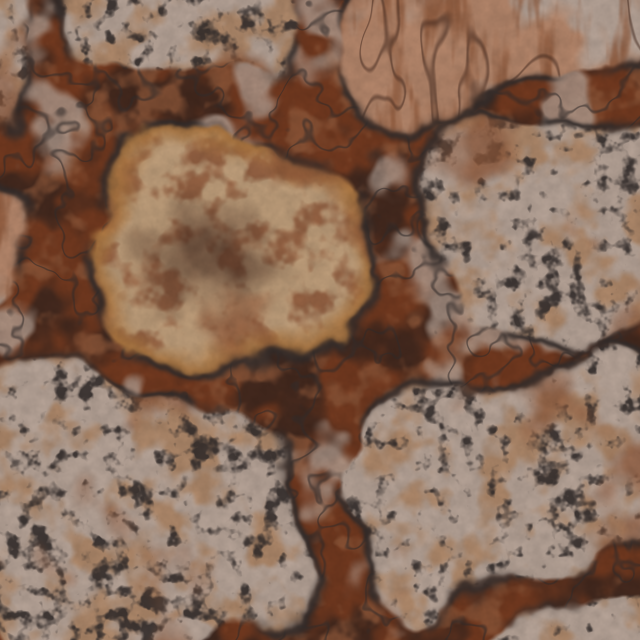
Reproduce this texture procedurally as a WebGL 1 fragment shader.

```glsl
precision highp float;

// A thin section of weathered rock: large rounded grains in a rusty matrix.
// Grains are warped, staggered Voronoi cells with rounded borders; each kind
// of grain gets its own noise texture, then dark rims and cracks go on top.

uniform vec2 u_resolution;

const vec2 GRAIN_SIZE = vec2(0.55, 0.42);

const vec3 PALE_GREY = vec3(0.67, 0.60, 0.555);
const vec3 WARM_TAN = vec3(0.64, 0.50, 0.39);
const vec3 PINK = vec3(0.66, 0.49, 0.39);
const vec3 CREAM = vec3(0.70, 0.58, 0.45);
const vec3 GOLD = vec3(0.64, 0.44, 0.24);
const vec3 SIENNA = vec3(0.52, 0.32, 0.21);
const vec3 RUST = vec3(0.42, 0.21, 0.115);
const vec3 UMBER = vec3(0.25, 0.15, 0.11);
const vec3 CHARCOAL = vec3(0.19, 0.165, 0.16);

float hash(vec2 p) {
  vec3 q = fract(vec3(p.xyx) * 0.1031);
  q += dot(q, q.yzx + 33.33);
  return fract((q.x + q.y) * q.z);
}

float noise(vec2 p) {
  vec2 i = floor(p);
  vec2 f = fract(p);
  f = f * f * (3.0 - 2.0 * f);
  float low = mix(hash(i), hash(i + vec2(1.0, 0.0)), f.x);
  float high = mix(hash(i + vec2(0.0, 1.0)), hash(i + 1.0), f.x);
  return mix(low, high, f.y);
}

float fbm(vec2 p) {
  float sum = 0.0;
  float amplitude = 0.57;
  for (int i = 0; i < 3; i++) {
    sum += amplitude * noise(p);
    p = mat2(0.8, 0.6, -0.6, 0.8) * p * 2.0 + 17.3;
    amplitude *= 0.5;
  }
  return sum;
}

// Thin wandering lines where the noise crosses its middle value.
float cracks(vec2 p, float width) {
  return 1.0 - smoothstep(0.0, width, abs(fbm(p) - 0.5));
}

vec2 grainCentre(vec2 cell) {
  vec2 jitter = vec2(hash(cell + 41.0), hash(cell + 87.0)) - 0.5;
  return (cell + 0.5 + 0.3 * jitter) * GRAIN_SIZE;
}

// Returns the rounded distance to the grain border and the cell index.
vec3 grainAt(vec2 p) {
  vec2 base = floor(p / GRAIN_SIZE);
  vec2 nearest = base;
  float best = 10.0;
  for (int y = -1; y <= 1; y++) {
    for (int x = -1; x <= 1; x++) {
      vec2 cell = base + vec2(float(x), float(y));
      float d = distance(p, grainCentre(cell));
      if (d < best) { best = d; nearest = cell; }
    }
  }
  vec2 centre = grainCentre(nearest);
  float rounding = 0.022;
  float total = 0.0;
  for (int y = -1; y <= 1; y++) {
    for (int x = -1; x <= 1; x++) {
      if (x == 0 && y == 0) continue;
      vec2 other = grainCentre(nearest + vec2(float(x), float(y)));
      float d = dot(0.5 * (centre + other) - p, normalize(other - centre));
      total += exp(-d / rounding);
    }
  }
  return vec3(-rounding * log(total), nearest);
}

vec3 greyGrain(vec2 p) {
  vec3 colour = mix(PALE_GREY, WARM_TAN, smoothstep(0.42, 0.72, fbm(p * 22.0 + 5.0)));
  float cluster = 0.3 * (fbm(p * 7.0 + 9.0) - 0.5);
  float speckle = smoothstep(0.53, 0.80, fbm(p * 52.0) + cluster);
  return mix(colour, CHARCOAL, 0.9 * speckle);
}

vec3 ochreGrain(vec2 p, float depth) {
  vec3 colour = mix(CREAM, SIENNA, 0.85 * smoothstep(0.45, 0.75, fbm(p * 30.0 + 3.0)));
  colour = mix(GOLD, colour, smoothstep(0.0, 0.045, depth));
  float core = smoothstep(0.08, 0.17, depth + 0.16 * (fbm(p * 9.0 + 2.0) - 0.5));
  return mix(colour, UMBER, core * (0.45 + 0.5 * fbm(p * 16.0)));
}

vec3 pinkGrain(vec2 p) {
  float streak = fbm(p * vec2(42.0, 9.0));
  vec3 colour = mix(PINK, PALE_GREY, smoothstep(0.5, 0.75, fbm(p * 12.0)));
  colour = mix(colour, SIENNA, 0.8 * smoothstep(0.45, 0.75, streak));
  return mix(colour, UMBER, 0.5 * cracks(p * vec2(11.0, 4.0), 0.018));
}

vec3 matrixColour(vec2 p) {
  vec3 colour = mix(RUST, UMBER, smoothstep(0.42, 0.66, fbm(p * 13.0 + 6.0)));
  colour = mix(colour, SIENNA, 0.8 * smoothstep(0.5, 0.75, fbm(p * 26.0 + 31.0)));
  colour = mix(colour, PALE_GREY, 0.75 * smoothstep(0.62, 0.74, fbm(p * 10.0 + 50.0)));
  return mix(colour, CHARCOAL, 0.55 * cracks(p * 15.0, 0.035));
}

void main() {
  vec2 p = gl_FragCoord.xy / min(u_resolution.x, u_resolution.y);
  vec2 warp = vec2(fbm(p * 4.0 + 11.0), fbm(p * 4.0 + 63.0)) - 0.5;
  vec2 ripple = vec2(fbm(p * 24.0), fbm(p * 24.0 + 29.0)) - 0.5;
  vec3 grain = grainAt(p + 0.16 * warp + 0.028 * ripple);

  // The matrix swells and pinches between the grains.
  float gap = 0.056 * smoothstep(0.32, 0.66, fbm(p * 3.2 + 21.0));
  float depth = grain.x - gap;

  float kind = mod(3.0 * grain.y + 2.0 * grain.z, 8.0);
  vec3 colour = greyGrain(p);
  if (abs(kind - 2.0) < 0.5) colour = ochreGrain(p, depth);
  if (kind > 6.5) colour = pinkGrain(p);

  // Iron staining, strongest along the grain borders.
  float stain = fbm(p * 8.0 + 73.0) + 0.12 * exp(-max(depth, 0.0) / 0.02);
  colour = mix(colour, SIENNA, 0.75 * smoothstep(0.58, 0.78, stain));
  colour = mix(matrixColour(p), colour, smoothstep(-0.006, 0.006, depth));

  // Broken dark rims.
  float rim = exp(-pow((depth + 0.003) / 0.008, 2.0));
  colour = mix(colour, CHARCOAL, 0.85 * rim * smoothstep(0.3, 0.6, fbm(p * 11.0 + 37.0)));

  colour *= 0.93 + 0.14 * fbm(p * 75.0 + 15.0);
  gl_FragColor = vec4(colour, 1.0);
}
```
